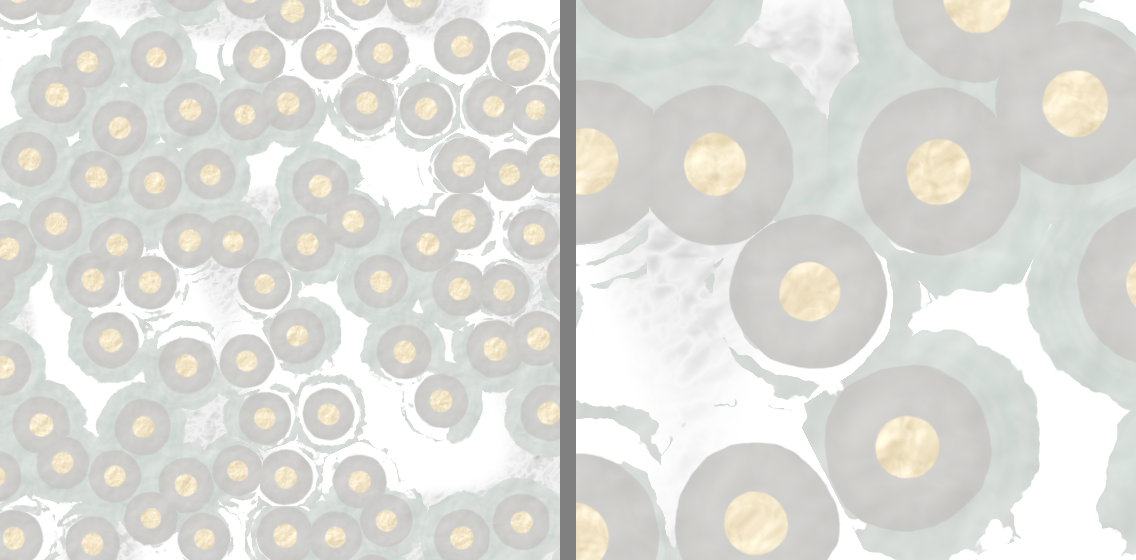
Left: the whole. Right: its middle third, enlarged.
Give the GLSL for this pattern, as a WebGL 2 fragment shader.

```glsl
#version 300 es
precision highp float;
uniform vec2 u_resolution;
out vec4 fragColor;

float hash(vec2 p) {
    vec3 q = fract(vec3(p.xyx) * 0.1031);
    q += dot(q, q.yzx + 33.33);
    return fract((q.x + q.y) * q.z);
}

float noise(vec2 p) {
    vec2 i = floor(p), f = fract(p);
    f = f * f * (3.0 - 2.0 * f);
    return mix(mix(hash(i), hash(i + vec2(1, 0)), f.x),
               mix(hash(i + vec2(0, 1)), hash(i + vec2(1, 1)), f.x), f.y);
}

float fbm(vec2 p) {
    float sum = 0.0, amp = 0.53;
    for (int i = 0; i < 4; i++) {
        sum += amp * noise(p);
        p = mat2(1.6, 1.2, -1.2, 1.6) * p + 17.3;
        amp *= 0.5;
    }
    return sum;
}

// Side-lit wrinkles, centred on zero
float relief(vec2 p) {
    p += 1.2 * fbm(p * 0.6 + 40.0);
    return fbm(p) - fbm(p + vec2(0.16, -0.2));
}

// Nearest cell on a staggered, jittered, partly empty grid: offset and seed
vec3 nearestCell(vec2 p) {
    vec2 grid = p * 9.4 + 20.0;
    float row = floor(grid.y);
    vec3 nearest = vec3(9.0, 9.0, 0.0);
    for (int y = -2; y <= 2; y++) {
        float shift = 0.5 * mod(row + float(y), 2.0);
        for (int x = -2; x <= 2; x++) {
            vec2 id = vec2(floor(grid.x - shift) + float(x), row + float(y));
            float seed = hash(id + 3.7);
            if (0.6 * hash(id + 71.0) + 0.4 * noise(id * 0.6) < 0.33) continue;
            float turn = 6.2832 * hash(id + 11.0);
            vec2 centre = id + vec2(0.5 + shift, 0.5)
                        + 0.31 * sqrt(seed) * vec2(cos(turn), sin(turn));
            vec2 offset = (grid - centre) / 9.4;
            if (dot(offset, offset) < dot(nearest.xy, nearest.xy))
                nearest = vec3(offset, seed);
        }
    }
    return nearest;
}

void main() {
    float scale = min(u_resolution.x, u_resolution.y);
    vec2 p = gl_FragCoord.xy / scale;
    float px = 1.0 / scale;

    vec3 cell = nearestCell(p);
    float ragged = fbm(p * 55.0) - 0.5;
    float broad = fbm(p * 13.0 + 5.0) - 0.5;
    float d = length(cell.xy) / (0.94 + 0.12 * cell.z);
    float wobbly = d + 0.016 * broad;
    float wrinkle = relief(p * 28.0);

    // Pale ground with sparse crinkled debris
    float debris = smoothstep(0.66, 0.76, noise(p * 5.0 + 31.0));
    vec3 color = vec3(1.0) - debris * (0.05 + 0.5 * abs(relief(p * 34.0)));

    // Layered halo, torn along its rings in worn regions
    float ring = noise(vec2(wobbly * 135.0, cell.z * 91.0));
    float fineRing = noise(vec2(wobbly * 330.0 + ragged, cell.z * 57.0));
    float wear = smoothstep(0.5, 0.64, noise(p * 4.2 + 8.0));
    float streak = 0.6 * ring + 0.6 * (ragged + 0.5);
    float intact = 1.0 - smoothstep(-25.0 * px, 25.0 * px, streak - mix(1.15, 0.53, wear));
    float extent = 0.076 - wobbly + mix(0.012, 0.034, wear) * ragged;
    float halo = smoothstep(-px, px, extent) * intact;
    vec3 haloColor = mix(vec3(0.815, 0.855, 0.835), vec3(0.86, 0.87, 0.86),
                         0.55 * fineRing + 0.45 * ring);
    haloColor = mix(haloColor, vec3(0.85, 0.86, 0.85), 0.5 * wear);
    color = mix(color, haloColor + 0.16 * wrinkle, halo);

    // Smooth grey body, slightly darker at its rim
    float body = d + 0.004 * broad - 0.004 * ragged;
    vec3 bodyColor = vec3(0.815, 0.813, 0.803) - 0.018 * smoothstep(0.03, 0.048, body);
    color = mix(color, bodyColor + 0.1 * wrinkle,
                1.0 - smoothstep(0.0485 - 1.2 * px, 0.0485 + 1.2 * px, body));

    // Creased cream core
    float core = d + 0.006 * broad + 0.002 * ragged;
    float crease = relief(p * 65.0 + cell.z * 9.0);
    vec3 coreColor = vec3(0.955, 0.905, 0.79) + crease * vec3(0.28, 0.33, 0.42);
    color = mix(color, coreColor,
                1.0 - smoothstep(0.0195 - 1.3 * px, 0.0195 + 1.3 * px, core));

    fragColor = vec4(clamp(color, 0.0, 1.0), 1.0);
}
```
